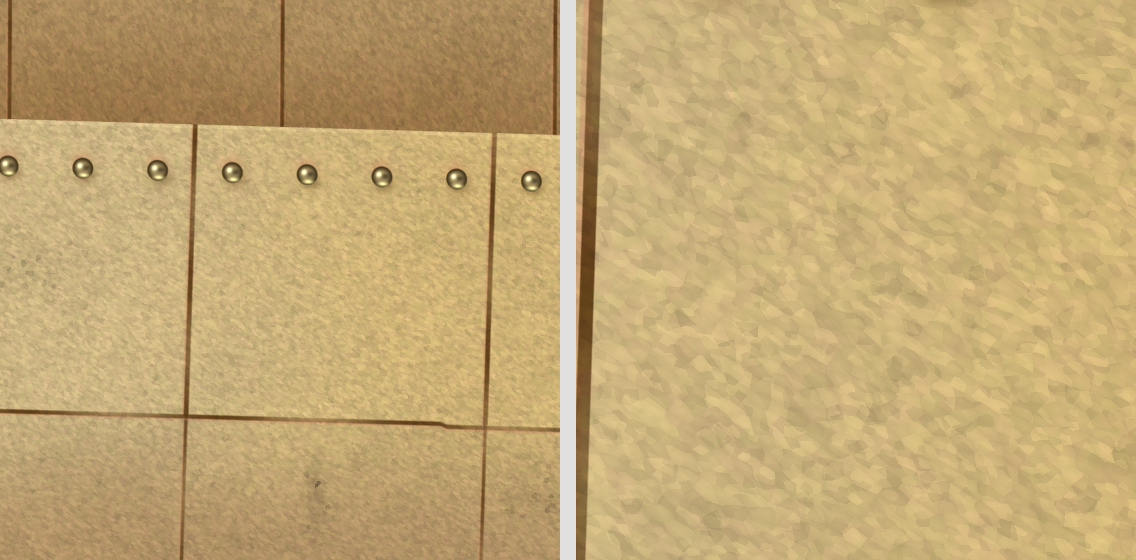
Left, the full canvas; right, a detail of the centre.
Write a WebGL 1 fragment shader that draws this texture.

```glsl
precision highp float;
uniform vec2 u_resolution;

const vec3 WALL_LIGHT = vec3(0.68, 0.555, 0.37);
const vec3 WALL_DARK = vec3(0.60, 0.46, 0.28);
const vec3 SLAB_PALE = vec3(0.80, 0.71, 0.51);
const vec3 SLAB_GOLD = vec3(0.81, 0.70, 0.46);
const vec3 BASE_TAN = vec3(0.69, 0.57, 0.395);
const vec3 SEAM_BROWN = vec3(0.36, 0.23, 0.08);
const vec3 FRINGE_PINK = vec3(0.80, 0.54, 0.40);

const float TILT = 0.029;
const float LEDGE_Y = 0.788;
const float JOINT_Y = 0.266;
const float RIVET_Y = 0.704;
const float RIVET_STEP = 0.1335;
const float RIVET_RADIUS = 0.021;

vec2 hash2(vec2 p) {
  return fract(sin(vec2(dot(p, vec2(127.1, 311.7)), dot(p, vec2(269.5, 183.3)))) * 43758.5);
}

// x: distance to the nearest cell point, y: random value of that cell
vec2 cellular(vec2 p) {
  vec2 cell = floor(p);
  vec2 best = vec2(8.0, 0.0);
  for (int j = -1; j <= 1; j++) {
    for (int i = -1; i <= 1; i++) {
      vec2 id = cell + vec2(float(i), float(j));
      vec2 rnd = hash2(id);
      float d = length(id + rnd - p);
      if (d < best.x) best = vec2(d, fract(rnd.x * 7.3 + rnd.y * 3.1));
    }
  }
  return best;
}

vec2 rotate(vec2 p, float angle) {
  float c = cos(angle), s = sin(angle);
  return vec2(c * p.x + s * p.y, c * p.y - s * p.x);
}

float waves(vec2 p) {
  float a = sin(p.x + 1.7 * sin(p.y * 0.8)) + sin(p.y * 1.3 + 1.4 * sin(p.x * 0.7));
  return 0.35 * a + 0.15 * sin(p.x * 2.7 - p.y * 2.1);
}

// Short slanted flecks in two sizes, centred on zero
float grain(vec2 p, float angle) {
  vec2 q = rotate(p, angle);
  vec2 coarse = cellular(q * vec2(75.0, 145.0));
  vec2 fine = cellular(q * vec2(130.0, 230.0) + 17.0);
  return (coarse.y - 0.5) * 0.55 + (0.45 - coarse.x) * 0.35 + (fine.y - 0.5) * 0.55;
}

float lineMask(float d, float halfWidth, float aa) {
  return 1.0 - smoothstep(halfWidth - aa, halfWidth + aa, abs(d));
}

// Signed distance to the nearest of evenly spaced lines
float repeated(float x, float spacing) {
  return (fract(x / spacing + 0.5) - 0.5) * spacing;
}

float smudge(vec2 p, vec2 centre, vec2 size) {
  vec2 d = (p - centre) / size;
  return exp(-dot(d, d));
}

vec3 drawSeam(vec3 col, float d, float halfWidth, float strength, float aa) {
  col = mix(col, FRINGE_PINK, 0.45 * lineMask(d + halfWidth, halfWidth * 0.8, aa * 2.0));
  return mix(col, SEAM_BROWN, strength * lineMask(d, halfWidth, aa * 1.5));
}

// Polished dome with a dark rim and two glints
vec3 drawRivet(vec3 col, vec2 d, float radius, float aa) {
  vec2 n = d / radius;
  float r = length(n), soft = aa / radius;
  col = mix(col, FRINGE_PINK, 0.55 * smudge(n, vec2(-0.1, 0.75), vec2(0.8, 0.6)));
  col = mix(col, SEAM_BROWN, 0.5 * smudge(n, vec2(0.2, -0.5), vec2(0.8, 0.7)));
  vec3 metal = mix(vec3(0.62, 0.54, 0.36), vec3(0.25, 0.19, 0.09), smoothstep(0.35, 0.9, r));
  metal = mix(metal, vec3(0.27, 0.23, 0.14), 0.8 * smudge(n, vec2(0.3, 0.05), vec2(0.4, 0.25)));
  metal += vec3(0.65, 0.68, 0.58) * smudge(n, vec2(-0.25, 0.2), vec2(0.24));
  metal += vec3(0.62, 0.65, 0.48) * smudge(n, vec2(0.1, -0.62), vec2(0.45, 0.18));
  return mix(col, min(metal, 1.0), 1.0 - smoothstep(0.86 - soft, 0.9 + soft, r));
}

void main() {
  vec2 p = gl_FragCoord.xy / u_resolution;
  float aa = 0.75 / min(u_resolution.x, u_resolution.y);
  float level = p.y + TILT * p.x;
  float blotch = waves(p * 13.0);

  // Upper wall with narrower panels
  vec3 wall = mix(WALL_DARK, WALL_LIGHT, smoothstep(0.78, 1.03, level + 0.02 * blotch));
  float wallX = repeated(p.x - 0.012 - 0.006 * p.y, 0.487);
  wall = drawSeam(wall, wallX, 0.0034, 0.85 + 0.1 * sin(p.y * 35.0), aa);

  // Slab face, turning golden to the right, and the darker base course
  vec3 slab = mix(SLAB_PALE, SLAB_GOLD, smoothstep(0.15, 0.85, p.x + 0.08 * blotch));
  float below = 1.0 - smoothstep(JOINT_Y - aa, JOINT_Y + aa, level);
  vec3 base = mix(BASE_TAN, slab * 0.97, smoothstep(0.03, 0.29, level + 0.02 * blotch));
  slab = mix(slab, base, below);

  // Joints with uneven wear
  float slabX = repeated(p.x - 0.324 - 0.032 * p.y, 0.535);
  float wear = 0.78 + 0.17 * sin(p.y * 24.0 + p.x * 6.0);
  slab = drawSeam(slab, slabX, mix(0.0042, 0.0030, below), wear - 0.15 * below, aa);
  float chip = 0.005 * smoothstep(0.785, 0.80, p.x);
  float jointWear = 0.67 + 0.28 * sin(p.x * 18.0 + 0.8);
  slab = drawSeam(slab, level - JOINT_Y + chip, 0.0037, jointWear, aa);

  float onSlab = 1.0 - smoothstep(LEDGE_Y - aa, LEDGE_Y + aa, level);
  vec3 col = mix(wall, slab, onSlab);
  col += 0.05 * lineMask(level - LEDGE_Y + 0.004, 0.003, aa);

  // Stains, grain and dark specks
  float stain = smudge(p, vec2(0.565, 0.12), vec2(0.018, 0.07));
  stain += 0.6 * smudge(p, vec2(0.97, 0.11), vec2(0.05, 0.04));
  stain += 0.45 * smudge(p, vec2(0.06, 0.52), vec2(0.10, 0.04));
  float fleck = grain(p, mix(-1.0, -0.55, onSlab));
  float speck = smoothstep(0.86, 1.0, cellular(p * 110.0 + 5.0).y);
  col *= 1.0 + 0.17 * fleck + 0.02 * blotch - speck * (0.06 + 0.22 * stain) - 0.10 * stain;
  col += vec3(0.018, -0.008, 0.016) * (cellular(p * 90.0 + 31.0).y - 0.5);

  // Row of rivets
  vec2 rivet = vec2(repeated(p.x - 0.0145, RIVET_STEP), level - RIVET_Y);
  col = drawRivet(col, rivet, RIVET_RADIUS, aa);
  gl_FragColor = vec4(clamp(col, 0.0, 1.0), 1.0);
}
```
